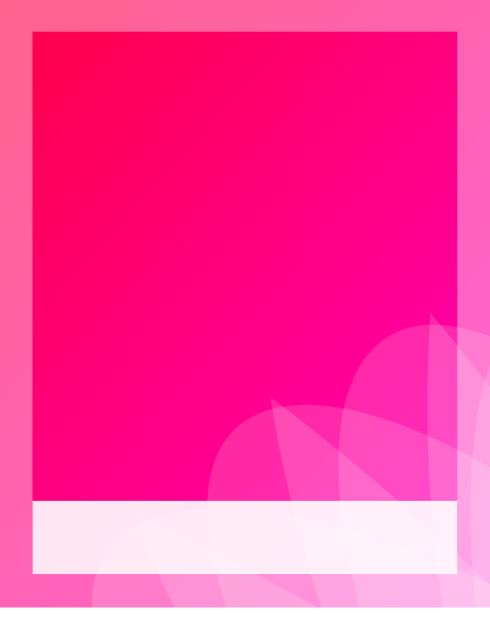
Give the GLSL for this background, as a Shadertoy shader.

```glsl
// Pink diagonal gradient card with a pale frame, a white caption bar and a fan of translucent petals.

#define ASPECT 0.765625
#define FAN_CENTER vec2(1.1328, -0.6693)
#define FAN_RADIUS 1.267
#define FAN_START 0.8186
#define FAN_STEP 0.2234
#define PETAL_COUNT 4
#define PETAL_ALPHA 0.16
#define FRAME_ALPHA 0.39
#define BAR_ALPHA 0.90
#define WARM_PINK vec3(1.0, 0.0, 0.295)
#define COOL_PINK vec3(1.0, 0.0, 0.70)

const vec2 CARD_MIN = vec2(0.0508, 0.1029);
const vec2 CARD_MAX = vec2(0.7145, 0.9505);
const float BAR_TOP = 0.2174;
const float FOOTER_TOP = 0.0508;

// Smooth coverage of the region where f is negative
float cover(float f) {
    return clamp(0.5 - f / max(fwidth(f), 1e-6), 0.0, 1.0);
}

float box(vec2 p, vec2 lo, vec2 hi) {
    vec2 d = max(lo - p, p - hi);
    return max(d.x, d.y);
}

// Rounded petal: a sheared ellipse; q.x runs across, q.y outward
float roundPetal(vec2 q) {
    float across = q.x - 0.1223 + 0.14 * q.y;
    return length(vec2(across / 0.323, (q.y - 0.410) / 0.848)) - 1.0;
}

// Pointed petal: two gently curved sides that meet at the tip
float pointedPetal(vec2 q) {
    float d = FAN_RADIUS - q.y;
    float leftSide = -d * (0.465 - 0.284 * d);
    float rightSide = d * (0.335 - 0.138 * d);
    return max(leftSide - q.x, q.x - rightSide);
}

void mainImage(out vec4 fragColor, in vec2 fragCoord) {
    vec2 p = fragCoord / iResolution.xy * vec2(ASPECT, 1.0);

    // Diagonal base gradient, spanning the card corner to corner
    vec2 cardUV = (p - CARD_MIN) / (CARD_MAX - CARD_MIN);
    float barRatio = (CARD_MAX.y - CARD_MIN.y) / (CARD_MAX.y - BAR_TOP);
    float slant = 0.5 * (cardUV.x + (1.0 - cardUV.y) * barRatio);
    vec3 color = mix(WARM_PINK, COOL_PINK, slant);

    // All overlays are white, so only the remaining tint is tracked
    float tint = 1.0;

    // Fan of petals
    for (int i = 0; i < PETAL_COUNT; i++) {
        float angle = FAN_START - FAN_STEP * float(i);
        vec2 outward = vec2(-sin(angle), cos(angle));
        vec2 across = vec2(cos(angle), sin(angle));
        vec2 rel = p - FAN_CENTER;
        vec2 q = vec2(dot(rel, across), dot(rel, outward));
        tint *= 1.0 - PETAL_ALPHA * cover(roundPetal(q));
        tint *= 1.0 - PETAL_ALPHA * cover(pointedPetal(q));
    }

    // Frame, caption bar and footer
    float card = cover(box(p, CARD_MIN, CARD_MAX));
    float bar = cover(box(p, CARD_MIN, vec2(CARD_MAX.x, BAR_TOP)));
    tint *= 1.0 - FRAME_ALPHA * (1.0 - card);
    tint *= 1.0 - BAR_ALPHA * bar;
    tint *= 1.0 - cover(p.y - FOOTER_TOP);

    fragColor = vec4(mix(vec3(1.0), color, tint), 1.0);
}
```
